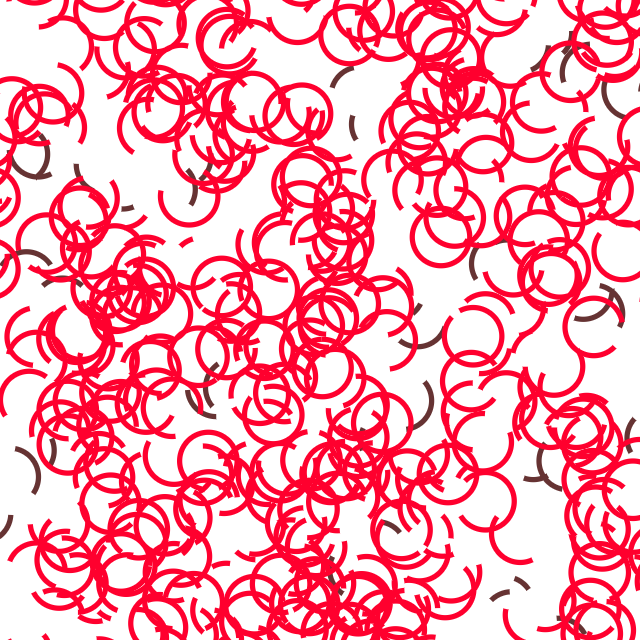
Reproduce this pattern procedurally as a WebGL 1 fragment shader.

```glsl
precision highp float;

uniform vec2 u_resolution;

const float CELLS = 10.0;          // grid cells across the canvas
const float RADIUS = 0.0449;       // centre line of every arc
const float STROKE = 0.0082;       // line thickness
const float BARE_SHARE = 0.17;     // cells holding only lone brown arcs
const float LONE_ARCS = 2.0;       // brown arcs in a bare cell
const int MAX_ARCS = 7;            // most arcs in a crowded cell
const vec2 CROWD_SWEEP = vec2(0.08, 1.06);  // range, in full turns
const vec2 LONE_SWEEP = vec2(0.05, 0.36);
const vec3 PAPER = vec3(1.0);
const vec3 RED = vec3(1.0, 0.0, 0.18);
const vec3 BROWN = vec3(0.40, 0.20, 0.20);
const float PI = 3.14159265;

float hash(vec2 p) {
  return fract(sin(dot(p, vec2(127.1, 311.7))) * 43758.5453);
}

vec2 hash2(vec2 p) {
  return vec2(hash(p), hash(p + vec2(53.7, 19.3)));
}

// Signed distance to a square-ended arc centred on the direction "facing"
float arcDistance(vec2 p, float facing, float halfSweep) {
  float c = cos(facing);
  float s = sin(facing);
  vec2 q = vec2(c * p.x + s * p.y, abs(c * p.y - s * p.x));
  float side = abs(length(q) - RADIUS) - 0.5 * STROKE;
  float end = (atan(q.y, q.x + 1e-6) - halfSweep) * RADIUS;
  return max(side, end);
}

float coverage(float d, float pixel) {
  return clamp(0.5 - d / pixel, 0.0, 1.0);
}

void main() {
  float pixel = 1.0 / min(u_resolution.x, u_resolution.y);
  vec2 uv = gl_FragCoord.xy * pixel;
  vec2 home = floor(uv * CELLS);
  float redDistance = 1.0;
  float brownDistance = 1.0;

  // Nearest arcs of both kinds among the surrounding cells
  for (int y = -1; y <= 1; y++) {
    for (int x = -1; x <= 1; x++) {
      vec2 cell = home + vec2(float(x), float(y));
      float density = hash(cell + 7.31);
      bool bare = density < BARE_SHARE;
      float crowd = (density - BARE_SHARE) / (1.0 - BARE_SHARE);
      float count = bare ? LONE_ARCS : 1.0 + floor(crowd * float(MAX_ARCS));

      for (int i = 0; i < MAX_ARCS; i++) {
        if (float(i) >= count) break;
        vec2 seed = cell + 31.7 * float(i + 1);
        vec2 place = hash2(seed);
        vec2 turn = hash2(seed + vec2(11.9, 83.1));
        vec2 range = bare ? LONE_SWEEP : CROWD_SWEEP;
        float halfSweep = PI * mix(range.x, range.y, turn.y);
        vec2 center = (cell + place) / CELLS;
        float d = arcDistance(uv - center, 2.0 * PI * turn.x, halfSweep);
        if (bare) brownDistance = min(brownDistance, d);
        else redDistance = min(redDistance, d);
      }
    }
  }

  // Red lies over brown
  vec3 color = mix(PAPER, BROWN, coverage(brownDistance, pixel));
  color = mix(color, RED, coverage(redDistance, pixel));
  gl_FragColor = vec4(color, 1.0);
}
```
